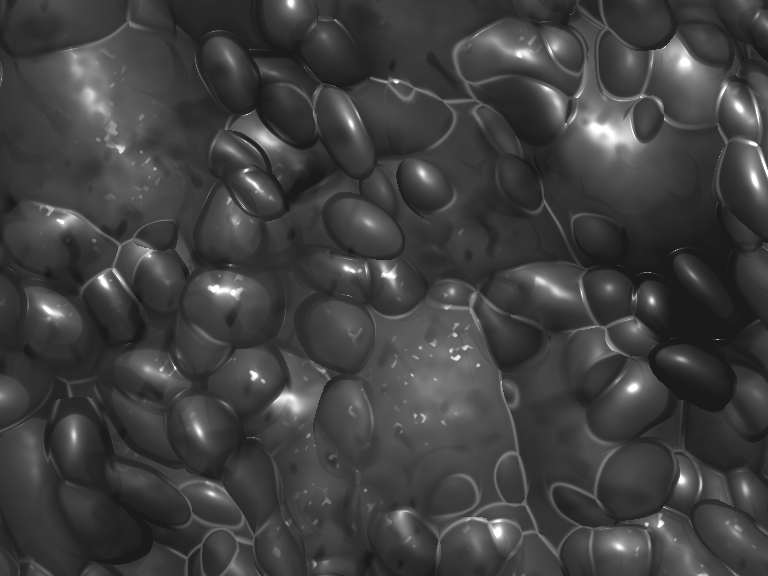
Reproduce this texture procedurally as a Shadertoy shader.

```glsl
struct Blob {
    float height;
    vec2 slope;
    vec2 look;   // tint, gloss
};

float hash(vec2 p) {
    vec3 q = fract(vec3(p.xyx) * 0.1031);
    q += dot(q, q.yzx + 33.33);
    return fract((q.x + q.y) * q.z);
}

vec4 hash4(vec2 p) {
    vec4 q = fract(p.xyxy * vec4(0.1031, 0.103, 0.0973, 0.1099));
    q += dot(q, q.wzxy + 33.33);
    return fract((q.xxyz + q.yzzw) * q.zywx);
}

float noise(vec2 p) {
    p = mat2(0.8, 0.6, -0.6, 0.8) * p;
    vec2 i = floor(p), f = fract(p);
    f = f * f * (3.0 - 2.0 * f);
    return mix(mix(hash(i), hash(i + vec2(1, 0)), f.x),
               mix(hash(i + vec2(0, 1)), hash(i + vec2(1, 1)), f.x), f.y);
}

float fbm(vec2 p) {
    return 0.55 * noise(p) + 0.29 * noise(p.yx * 2.1 + 7.3) + 0.16 * noise(p * 4.3 + 3.9);
}

vec2 noise2(vec2 p) {
    return vec2(noise(p), noise(p.yx + 41.7)) - 0.5;
}

// Scatters tilted domes and keeps the two highest
void addBlobs(inout Blob top, inout Blob under, vec2 p, float cells, float lift, float density) {
    vec2 home = floor(p * cells);
    for (int k = 0; k < 9; k++) {
        vec2 cell = home + vec2(k % 3, k / 3) - 1.0;
        vec4 place = hash4(cell + cells * 19.0 + 60.0);
        vec2 offset = p * cells - cell - 0.1 - 0.8 * place.xy;
        if (place.z > density || dot(offset, offset) > 1.21) continue;

        vec4 shape = hash4(cell + cells * 31.0 + 130.0);
        float radius = mix(0.46, 0.7, shape.x) / cells;
        float stretch = mix(1.0, 1.45, shape.y);
        vec2 radii = radius * vec2(stretch, 1.0 / stretch);
        float angle = 0.9 + 1.3 * (shape.z - 0.5);
        mat2 turn = mat2(cos(angle), sin(angle), -sin(angle), cos(angle));

        vec2 q = turn * (offset / cells) / radii;
        float d = dot(q, q), rim = max(d - 0.8, 0.0);
        float height = lift * (0.8 + 0.4 * shape.w) + radius * (1.0 - d - 8.0 * rim * rim);
        vec2 slope = -2.0 * radius * (1.0 + 16.0 * rim) * (q / radii) * turn;
        Blob blob = Blob(height, slope, fract(place.wz * 9.7 + shape.xy));
        if (height > top.height) {
            under = top;
            top = blob;
        } else if (height > under.height) {
            under = blob;
        }
    }
}

float shade(vec2 p) {
    vec2 warped = p + 0.07 * noise2(p * 5.0) + 0.018 * noise2(p * 15.0);
    Blob top = Blob(-9.0, vec2(0), vec2(0));
    Blob under = top;
    float cluster = smoothstep(0.3, 0.7, noise(p * 3.0 + 4.0));
    addBlobs(top, under, warped, 2.2, 0.02, 1.0);
    addBlobs(top, under, warped, 4.6, mix(0.1, 0.17, cluster), 0.8);
    addBlobs(top, under, warped, 9.5, mix(0.1, 0.25, cluster), 0.75);

    // Blend neighbours across each seam
    float edge = (top.height - under.height) / (length(top.slope - under.slope) + 0.05);
    float own = mix(0.5, 1.0, smoothstep(0.0, 0.006, edge));
    vec2 slope = mix(under.slope, top.slope, own);
    vec2 look = mix(under.look, top.look, own);
    float patches = fbm(p * 3.5 + 9.0);
    float grit = smoothstep(0.5, 0.7, patches);

    // Wet bumpy surface lit from above
    vec2 bumps = 0.4 * noise2(p * 14.0) + (0.15 + 0.35 * grit) * noise2(p * 42.0);
    vec3 normal = normalize(vec3(-0.6 * slope + 0.6 * bumps, 1.0));
    vec3 light = normalize(vec3(0.5 * (look.x - 0.5), 0.34, 1.0));
    float facing = max(dot(normal, light), 0.0);

    float tone = mix(0.15, 0.27, facing * facing) + 0.07 * (look.x - 0.5);
    tone += 0.17 * (patches - 0.5);
    tone *= mix(0.83, 1.0, smoothstep(0.0, 0.025, edge));
    tone *= 1.0 - 0.25 * smoothstep(0.56, 0.72, fbm(p * vec2(7.0, 10.0) + 31.0));

    // Broad sheen and broken hot spots
    tone += mix(0.03, 0.32, look.y * look.y) * pow(facing, 12.0);
    float broken = smoothstep(0.2, 0.75, noise(p * 50.0));
    tone += 0.75 * smoothstep(0.2, 0.9, look.y) * pow(facing, 100.0) * mix(0.25, 1.0, broken);

    // Thin lit membranes along some of the seams
    float lit = smoothstep(0.5, 0.75, noise(p * 9.0 + 13.0));
    float line = edge / 0.0032;
    tone += lit * (0.17 * exp(-line * line) + 0.07 * exp(-edge / 0.012));

    // Small glints and dark pits in the rough patches
    float speck = noise(p * 110.0 + 5.0) * broken;
    tone += 0.6 * grit * smoothstep(0.6, 0.9, speck) * pow(facing, 12.0);
    tone -= 0.07 * grit * smoothstep(0.7, 0.95, noise(p * vec2(42.0, 28.0) + 70.0));
    return clamp(tone, 0.1, 1.0);
}

void mainImage(out vec4 fragColor, in vec2 fragCoord) {
    fragColor = vec4(vec3(shade(fragCoord / iResolution.y)), 1.0);
}
```
